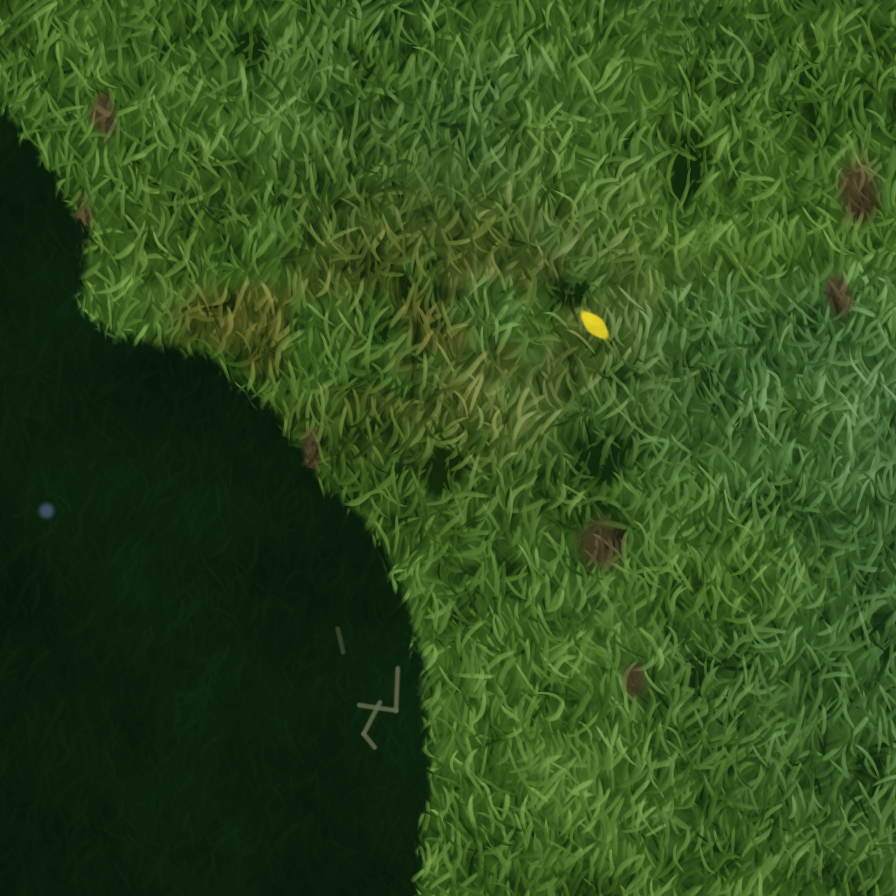
This texture is drawn by a WebGL 2 fragment shader. Its source:

```glsl
#version 300 es
precision highp float;
uniform vec2 u_resolution;
out vec4 outColor;

const int LAYERS = 7;
const float CELL = 0.029;         // spacing of blades
const float BLADE_WIDTH = 0.0034; // half width
const float EDGE_SOFTNESS = 0.007;
const vec3 GAP = vec3(0.07, 0.16, 0.045);
const vec3 DEEP = vec3(0.20, 0.33, 0.11);
const vec3 GRASS = vec3(0.31, 0.45, 0.19);
const vec3 TIP = vec3(0.47, 0.61, 0.33);
const vec3 SHADE = vec3(0.030, 0.088, 0.034);
const vec3 SOIL = vec3(0.31, 0.24, 0.17);
const vec3 LEAF = vec3(0.86, 0.79, 0.16);
const vec3 TWIG = vec3(0.39, 0.41, 0.30);
const vec3 SPECK = vec3(0.27, 0.35, 0.44);

// Shadow outline, from top to bottom
const vec2 OUTLINE[15] = vec2[15](
  vec2(-0.08, 0.98), vec2(0.0, 0.883), vec2(0.059, 0.805), vec2(0.100, 0.735), vec2(0.083, 0.650),
  vec2(0.13, 0.624), vec2(0.22, 0.604), vec2(0.306, 0.544), vec2(0.352, 0.466), vec2(0.417, 0.408),
  vec2(0.449, 0.336), vec2(0.471, 0.258), vec2(0.480, 0.167), vec2(0.475, 0.09), vec2(0.458, -0.05));
// Bare soil: centre, radii
const vec4 BARE[7] = vec4[7](
  vec4(0.957, 0.787, 0.025, 0.043), vec4(0.938, 0.668, 0.014, 0.030), vec4(0.671, 0.392, 0.028, 0.034),
  vec4(0.115, 0.870, 0.014, 0.030), vec4(0.092, 0.755, 0.014, 0.026), vec4(0.71, 0.240, 0.014, 0.024),
  vec4(0.345, 0.495, 0.014, 0.028));
// Dark hollows: centre, radii
const vec4 HOLLOW[5] = vec4[5](
  vec4(0.64, 0.675, 0.025, 0.025), vec4(0.665, 0.490, 0.035, 0.035), vec4(0.765, 0.815, 0.030, 0.050),
  vec4(0.49, 0.475, 0.030, 0.025), vec4(0.28, 0.945, 0.025, 0.025));
const vec4 TWIGS[5] = vec4[5](
  vec4(0.444, 0.254, 0.442, 0.207), vec4(0.442, 0.207, 0.401, 0.213), vec4(0.424, 0.216, 0.406, 0.181),
  vec4(0.406, 0.181, 0.418, 0.166), vec4(0.377, 0.298, 0.383, 0.272));

float hash(vec2 p) { return fract(sin(dot(p, vec2(127.1, 311.7))) * 43758.5453); }

float noise(vec2 p) {
  vec2 i = floor(p), f = fract(p);
  f = f * f * (3.0 - 2.0 * f);
  return mix(mix(hash(i), hash(i + vec2(1, 0)), f.x),
             mix(hash(i + vec2(0, 1)), hash(i + vec2(1, 1)), f.x), f.y);
}

float fbm(vec2 p) { return 0.55 * noise(p) + 0.3 * noise(p * 2.1 + 7.0) + 0.15 * noise(p * 4.3 + 19.0); }

float segmentDistance(vec2 p, vec2 a, vec2 b) {
  vec2 ab = b - a;
  return length(p - a - ab * clamp(dot(p - a, ab) / dot(ab, ab), 0.0, 1.0));
}

float blob(vec2 p, vec4 e) { return 1.0 - smoothstep(0.35, 1.25, length((p - e.xy) / e.zw)); }

// Positive inside the shadow
float shadowDistance(vec2 p) {
  float d = 1.0, side = -1.0;
  for (int i = 0; i < 14; i++) {
    vec2 a = OUTLINE[i], b = OUTLINE[i + 1];
    d = min(d, segmentDistance(p, a, b));
    if (p.y <= a.y && p.y > b.y && p.x < mix(a.x, b.x, (a.y - p.y) / (a.y - b.y))) side = 1.0;
  }
  return d * side;
}

// One layer of curved blades: x = tone, y = coverage
vec2 bladeLayer(vec2 p, float layer) {
  vec2 q = p / CELL + layer * vec2(3.37, 5.71);
  vec2 home = floor(q), sum = vec2(0.0);
  for (int y = -1; y <= 1; y++)
  for (int x = -1; x <= 1; x++) {
    vec2 id = home + vec2(x, y), key = id + layer * 31.0;
    float r = hash(key), s = hash(key + 11.3), t = hash(key + 23.9);
    vec2 d = (q - id - 0.5 - 0.6 * (vec2(r, s) - 0.5)) * CELL;
    float lean = (t - 0.5) * 1.7 + 0.9 * (noise(id * 0.16 + 3.0) - 0.5);
    if (s > 0.88) lean += 1.1;
    d = mat2(cos(lean), sin(lean), -sin(lean), cos(lean)) * d;
    float along = d.y / (CELL * mix(0.55, 0.95, hash(key + 5.1)));
    float across = d.x + (r - 0.5) * 0.018 * along * along;
    float width = BLADE_WIDTH * mix(0.6, 1.15, t) * (1.0 - 0.6 * along * along);
    float cover = (1.0 - smoothstep(width * 0.35, width * 1.25, abs(across)))
                * (1.0 - smoothstep(0.6, 1.0, abs(along)));
    float tone = hash(key + 41.7) + 0.16 * along + 0.15 * across / BLADE_WIDTH;
    sum += vec2(tone, 1.0) * cover;
  }
  return vec2(sum.x / max(sum.y, 0.001), min(sum.y, 1.0));
}

void main() {
  vec2 p = gl_FragCoord.xy / u_resolution;
  float patches = fbm(p * 9.0), fine = fbm(p * 55.0);

  // Turf built up from dark depth to bright tips
  vec2 warped = p + 0.006 * (vec2(noise(p * 45.0), noise(p * 45.0 + 50.0)) - 0.5);
  float tone = 0.14 + 0.3 * fine;
  for (int i = 0; i < LAYERS; i++) {
    vec2 blade = bladeLayer(warped, float(i));
    float height = float(i) / float(LAYERS - 1);
    tone = mix(tone, 0.05 + 0.16 * height + 0.74 * blade.x, blade.y * 0.82);
  }
  tone += 0.35 * (patches - 0.5) + 0.2 * (fine - 0.5);
  for (int i = 0; i < 5; i++) tone -= 0.32 * blob(p, HOLLOW[i]);
  vec3 color = mix(GAP, DEEP, smoothstep(0.0, 0.36, tone));
  color = mix(color, GRASS, smoothstep(0.3, 0.64, tone));
  color = mix(color, TIP, smoothstep(0.58, 1.0, tone));

  // Cool turf at the upper right, warm dry turf by the shadow
  float cool = smoothstep(0.6, 1.4, p.x + p.y * 0.6) * smoothstep(0.3, 0.7, fbm(p * 5.0 + 4.0));
  color *= mix(vec3(1.0, 1.01, 0.92), vec3(0.98, 1.0, 1.3), cool);
  float edge = shadowDistance(p);
  float dry = exp(-dot((p - vec2(0.49, 0.64)) * vec2(4.5, 6.5), (p - vec2(0.49, 0.64)) * vec2(4.5, 6.5)));
  dry = max(dry, blob(p, vec4(0.27, 0.63, 0.13, 0.08)));
  dry *= smoothstep(0.25, 0.65, fbm(p * 17.0 + 9.0));
  color = mix(color, color * vec3(1.2, 0.84, 0.88), dry * 0.9);
  for (int i = 0; i < 7; i++) {
    float bare = blob(p + 0.018 * (vec2(fine, noise(p * 60.0 + 8.0)) - 0.5), BARE[i]);
    color = mix(color, SOIL * (0.5 + 0.9 * tone), bare * 0.8);
  }

  // Fallen leaf
  vec2 l = p - vec2(0.664, 0.637);
  l = vec2(l.x - l.y, l.x + l.y) * 0.7071;
  float leaf = length(l / vec2(0.022, 0.011 - 0.15 * abs(l.x)));
  color = mix(color, LEAF * (0.85 + 0.3 * fine), 1.0 - smoothstep(0.75, 1.1, leaf));

  // Cast shadow with a ragged rim
  float ragged = edge + 0.022 * (fine - 0.5) + 0.012 * (tone - 0.5) * -1.0;
  float shadow = smoothstep(-EDGE_SOFTNESS, EDGE_SOFTNESS, ragged);
  vec3 shaded = SHADE * (0.75 + 0.5 * patches) + color * vec3(0.055, 0.085, 0.065);
  color = mix(color, shaded, shadow);

  // Twigs and a pale speck lying in the shade
  for (int i = 0; i < 5; i++) {
    float d = segmentDistance(p, TWIGS[i].xy, TWIGS[i].zw);
    color = mix(color, TWIG, (1.0 - smoothstep(0.001, 0.0042, d)) * (i == 4 ? 0.45 : 0.85));
  }
  color = mix(color, SPECK, 0.85 * blob(p, vec4(0.052, 0.430, 0.010, 0.010)));
  outColor = vec4(clamp(color, 0.0, 1.0), 1.0);
}
```
